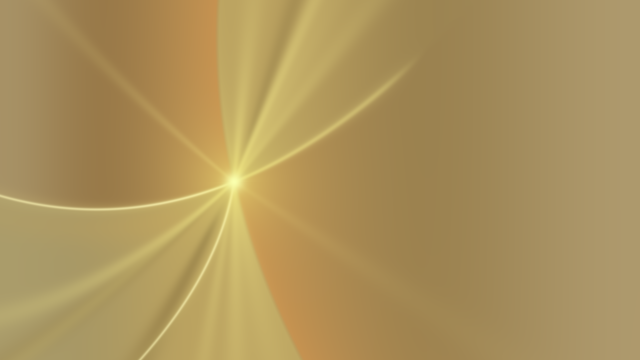
Write a Shadertoy shader that draws this background.

```glsl
// Golden light burst: curved rays leave one bright core over a soft brown ground.
// Two parabolas, an upright edge and a wide arc, split the canvas into sectors
// that are filled with orange or pale gold; Gaussian beams are laid on top.

#define CORE vec2(0.6505, 0.495)   // in canvas heights
#define EDGE vec2(-0.235, 0.294)   // slope and bend of the upright edge
#define ARC vec2(0.403, 0.528)     // slope and bend of the wide arc
#define ORANGE vec3(0.81, 0.58, 0.31)
#define GOLD vec3(0.75, 0.66, 0.39)
#define SAGE vec3(0.67, 0.62, 0.42)
#define LIGHT vec3(0.97, 0.93, 0.56)
#define SHADE vec3(0.58, 0.49, 0.28)
#define HALO_SIZE 0.095

float parabola(vec2 bend, float t) {
    return t * (bend.x + bend.y * t);
}

// Signed distance, to first order, from a parabola s(t) through the core
float offCurve(vec2 ts, vec2 bend) {
    float slope = bend.x + 2.0 * bend.y * ts.x;
    return (ts.y - parabola(bend, ts.x)) / sqrt(1.0 + slope * slope);
}

// One-sided ray along +t; it widens by "spread" and dims over "reach"
float beam(vec2 ts, vec2 bend, float spread, float reach) {
    float t = max(ts.x, 0.0);
    float d = offCurve(ts, bend) / (0.004 + spread * t);
    return exp(-d * d - t / reach) * smoothstep(0.0, 0.03, ts.x);
}

// Brown ground, shaded in vertical bands
vec3 ground(float u) {
    vec3 c = mix(vec3(0.65, 0.57, 0.40), vec3(0.57, 0.46, 0.28), smoothstep(0.0, 0.17, u));
    c = mix(c, vec3(0.66, 0.54, 0.32), smoothstep(0.17, 0.36, u));
    c = mix(c, vec3(0.60, 0.505, 0.31), smoothstep(0.40, 0.66, u));
    return mix(c, vec3(0.68, 0.60, 0.425), smoothstep(0.64, 1.0, u));
}

void mainImage(out vec4 fragColor, in vec2 fragCoord) {
    vec2 q = fragCoord / iResolution.y - CORE;
    float r = length(q);
    vec2 up = q.yx, down = vec2(-q.y, q.x);
    vec2 right = q, left = vec2(-q.x, q.y);
    vec3 col = ground(fragCoord.x / iResolution.x);

    // Sectors on either side of the edge and the arc
    float edge = offCurve(up, EDGE);
    float arc = offCurve(q, ARC);
    float east = smoothstep(-0.008, 0.008, edge);
    float north = smoothstep(-0.012, 0.012, arc);
    float warm = mix(east, 1.0 - east, north) * exp(-abs(edge) / 0.17);
    col = mix(col, ORANGE, 0.8 * warm);

    float upperFan = east * north * exp(-q.x * q.x / 0.13);
    col = mix(col, GOLD, 0.8 * upperFan);
    float lowerFan = (1.0 - east) * (1.0 - north);
    vec3 lowerTint = mix(GOLD, SAGE, smoothstep(0.1, 0.5, -q.x));
    col = mix(col, lowerTint, 0.82 * lowerFan);

    // Warm band hanging under the left part of the arc
    float band = exp(-pow((arc + 0.05) / 0.05, 2.0)) * smoothstep(0.0, 0.2, -q.x);
    col = mix(col, vec3(0.76, 0.63, 0.36), 0.5 * band * exp(q.x / 0.6));

    // Dark gaps between the rays
    float gaps = 0.6 * beam(up, vec2(0.34, 0.0), 0.05, 2.0)
               + 0.8 * beam(down, vec2(-0.47, -0.12), 0.06, 2.0)
               + 0.45 * beam(left, vec2(-0.96, 0.26), 0.06, 3.0);
    col = mix(col, SHADE, min(gaps, 1.0) * smoothstep(0.03, 0.18, r));

    // Soft rays: upper fan, lower fan, then the long side rays
    float rays = 0.65 * beam(up, vec2(0.09, 0.04), 0.06, 0.32)
               + 0.55 * beam(up, vec2(0.44, 0.0), 0.035, 0.7)
               + 0.45 * beam(up, vec2(0.54, 0.0), 0.11, 0.5)
               + 0.35 * beam(up, vec2(0.77, 0.0), 0.07, 0.6);
    rays += 0.50 * beam(down, vec2(0.01, 0.0), 0.06, 0.5)
          + 0.40 * beam(down, vec2(-0.17, 0.0), 0.04, 0.5)
          + 0.45 * beam(down, vec2(0.15, 0.12), 0.10, 0.4);
    rays += 0.60 * beam(left, vec2(-0.90, 0.50), 0.045, 0.5)
          + 0.22 * beam(left, vec2(-0.92, 0.15), 0.035, 0.9)
          + 0.28 * beam(left, vec2(0.80, 0.28), 0.04, 0.4)
          + 0.12 * beam(right, vec2(-0.65, 0.0), 0.07, 0.5);

    // Bright rim where the edge meets the pale fans
    float rimSide = mix(1.0 - east, east, step(0.0, q.y));
    rays += 0.30 * rimSide * exp(-abs(edge) / 0.025 - r / 0.3);

    // Crisp arcs with a fine line and a wider glow
    float tip = 1.0 - smoothstep(0.38, 0.54, q.x);
    rays += 0.65 * tip * beam(right, ARC, 0.010, 0.9)
          + 0.30 * tip * beam(right, ARC, 0.045, 0.5);
    vec2 leftArc = vec2(-ARC.x, ARC.y), lowArc = vec2(-0.159, -0.747);
    float fine = 0.85 * beam(left, leftArc, 0.0, 2.0)
               + 0.75 * beam(down, lowArc, 0.0, 2.0);
    rays += 0.30 * beam(left, leftArc, 0.03, 0.5)
          + 0.25 * beam(down, lowArc, 0.03, 0.5);
    col = mix(col, LIGHT, 1.0 - exp(-rays));
    col = mix(col, vec3(0.98, 0.95, 0.70), min(fine, 1.0));

    // Halo and core
    col = mix(col, vec3(0.93, 0.89, 0.46), 0.75 * exp(-r / HALO_SIZE));
    col = mix(col, vec3(0.98, 1.0, 0.68), exp(-r * r / 0.0006));
    fragColor = vec4(col, 1.0);
}
```
